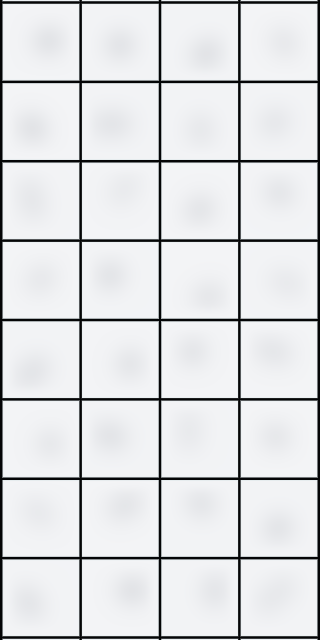
Write a WebGL 1 fragment shader that draws this pattern.

```glsl
precision highp float;
// Pale glazed square tiles, four by eight, with thin black joints and a soft grey smudge on each.

uniform vec2 u_resolution;

#define PITCH 0.24805        // tile pitch, as a share of the canvas width
#define JOINT 0.0318         // joint width, as a share of the pitch
#define FRINGE 0.022         // reach of the cool fringe beside a joint
#define SMUDGE_SIZE 0.165    // spread of one smudge lobe
#define SMUDGE_DRIFT 0.26    // range of smudge offsets within a tile
#define SMUDGE_DEPTH 0.062   // darkening at the heart of a smudge
#define GLAZE vec3(0.951, 0.955, 0.963)
#define FRINGE_TINT vec3(0.89, 0.925, 0.935)
#define JOINT_COLOR vec3(0.015, 0.018, 0.022)

float hash(vec2 p) {
  return fract(sin(dot(p, vec2(127.1, 311.7))) * 43758.5453);
}

vec2 hash2(vec2 p) {
  return vec2(hash(p), hash(p + 19.7));
}

// Two overlapping soft lobes, placed anew in every tile.
float smudge(vec2 local, vec2 tile) {
  vec2 center = 0.5 + (hash2(tile + 3.1) - 0.5) * SMUDGE_DRIFT;
  float sum = 0.0;
  for (int i = 0; i < 2; i++) {
    vec2 jitter = hash2(tile + 7.3 * float(i + 1)) - 0.5;
    vec2 d = (local - center - 0.24 * jitter) / SMUDGE_SIZE;
    sum += 0.5 * exp(-0.5 * dot(d, d));
  }
  vec2 edge = smoothstep(0.0, 0.2, local) * smoothstep(0.0, 0.2, 1.0 - local);
  return sum * edge.x * edge.y * mix(0.65, 1.1, hash(tile + 41.0));
}

void main() {
  // Tile units, with a joint crossing at the canvas center.
  float scale = PITCH * u_resolution.x;
  vec2 p = (gl_FragCoord.xy - 0.5 * u_resolution) / scale;
  vec2 tile = floor(p);
  vec2 local = p - tile;
  float pixel = 1.0 / scale;

  // Glaze with a slight change of tone from tile to tile.
  vec3 color = GLAZE + (hash(tile + 63.0) - 0.5) * vec3(0.004, 0.003, 0.002);
  color -= SMUDGE_DEPTH * smudge(local, tile) * vec3(1.0, 0.97, 0.9);

  // Cool fringe and antialiased joint.
  vec2 toJoint = min(local, 1.0 - local);
  float d = min(toJoint.x, toJoint.y) - 0.5 * JOINT;
  color = mix(color, FRINGE_TINT, 0.7 * (1.0 - smoothstep(0.0, FRINGE, d)));
  color = mix(color, JOINT_COLOR, clamp(0.5 - d / pixel, 0.0, 1.0));

  gl_FragColor = vec4(color, 1.0);
}
```
